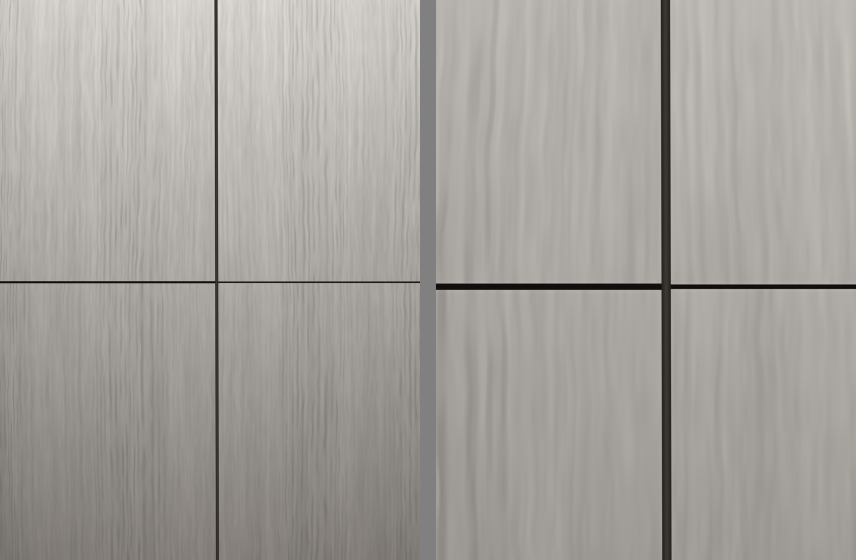
Left, the full canvas; right, a detail of the centre.
Write a Shadertoy shader that draws this texture.

```glsl
// Four pale wood-grain panels, two across and two down, split by dark joints.
// Stretched value noise makes the fibres, wavering stripes make the growth
// lines, and a vertical falloff of light darkens the lower panels.

// Lengths are in canvas widths; the origin is at the lower left.
const float JOINT_X = 0.516;         // vertical joint at mid height
const float JOINT_TILT = -0.0026;    // sideways drift per unit of height
const float JOINT_HALF_X = 0.0037;
const float JOINT_Y = 0.496;         // horizontal joint, share of the height
const float JOINT_HALF_LEFT = 0.0025;
const float JOINT_HALF_RIGHT = 0.0018;
const float LIP_WIDTH = 0.0035;      // pale edge beside each joint
const float LIP_STRENGTH = 0.025;

const vec3 LIGHT_TOP = vec3(0.805, 0.794, 0.775);
const vec3 LIGHT_BOTTOM = vec3(0.500, 0.482, 0.462);
const vec3 JOINT_COLOR = vec3(0.205, 0.193, 0.172);
const vec3 GAP_COLOR = vec3(0.065, 0.055, 0.052);

const float RING_COUNT = 88.0;       // growth lines per canvas width
const float RING_DEPTH = 0.085;
const float FIBRE_DEPTH = 0.070;
const float BAND_DEPTH = 0.045;
const float BAND_CENTRE = 0.31;      // first coarse-grained band
const float BAND_SPACING = 0.44;

float hash(vec2 p) {
    return fract(sin(dot(p, vec2(127.1, 311.7))) * 43758.5453);
}

float noise(vec2 p) {
    vec2 cell = floor(p), f = fract(p);
    f = f * f * (3.0 - 2.0 * f);
    return mix(mix(hash(cell), hash(cell + vec2(1, 0)), f.x),
               mix(hash(cell + vec2(0, 1)), hash(cell + vec2(1, 1)), f.x), f.y);
}

// Coarse grain sits in a band on each panel and along the outer edges.
float coarseness(float x) {
    float d = (fract((x - BAND_CENTRE) / BAND_SPACING + 0.5) - 0.5) * BAND_SPACING;
    float band = 1.0 - smoothstep(0.045, 0.10, abs(d));
    return max(band, smoothstep(0.42, 0.47, abs(x - 0.5)));
}

// Relative brightness of the wood around 1.0.
float woodTone(vec2 p, vec2 panel) {
    float coarse = coarseness(p.x);
    vec2 seed = vec2(panel.x * 37.0, panel.y * 11.0);

    // Slow sway plus a small wobble bends the grain.
    float sway = (noise(vec2(p.x * 5.0, p.y * 1.8) + seed) - 0.5) * 0.022;
    float wobble = (noise(vec2(p.x * 45.0, p.y * 26.0) + seed) - 0.5) * 0.0035;
    float x = p.x + sway + wobble;

    // Thin dark growth lines, unevenly spaced and broken along their length.
    float phase = x * RING_COUNT + 2.2 * noise(vec2(x * 24.0, 3.0));
    float ring = 1.0 - smoothstep(0.08, 0.32, abs(fract(phase) - 0.5));
    float broken = noise(vec2(floor(phase) * 7.3, p.y * 17.0) + seed);
    ring *= mix(0.25, 1.0, coarse) * smoothstep(0.10, 0.75, broken);

    // Fine fibres at two scales, with short pores between them.
    float fibre = noise(vec2(x * 185.0, p.y * 5.0) + seed) - 0.5;
    fibre += 0.65 * (noise(vec2(x * 300.0, p.y * 32.0) + seed) - 0.5);

    // Wide, soft tonal strips run through both rows.
    float strip = noise(vec2(p.x * 17.0 + panel.x * 9.0, p.y * 0.35)) - 0.5;
    strip += 0.5 * (noise(vec2(x * 48.0, p.y * 0.8)) - 0.5);

    return 1.02 - RING_DEPTH * ring + FIBRE_DEPTH * fibre + BAND_DEPTH * strip;
}

// Soft coverage of a line: one inside, zero outside.
float lineMask(float dist, float halfWidth, float blur) {
    return 1.0 - smoothstep(halfWidth - blur, halfWidth + blur, dist);
}

void mainImage(out vec4 fragColor, in vec2 fragCoord) {
    vec2 p = fragCoord / iResolution.x;
    float height = iResolution.y / iResolution.x;
    float blur = 0.75 / iResolution.x;
    float v = p.y / height;

    // Signed offsets from the two joints; their signs number the panels.
    vec2 offset = vec2(p.x - JOINT_X - JOINT_TILT * (p.y - 0.5 * height),
                       p.y - JOINT_Y * height);
    vec2 panel = step(0.0, offset);
    float gapHalf = mix(JOINT_HALF_LEFT, JOINT_HALF_RIGHT, panel.x);
    vec2 toEdge = abs(offset) - vec2(JOINT_HALF_X, gapHalf);

    // Light falls off downward and a little toward the lower corners.
    vec3 color = mix(LIGHT_BOTTOM, LIGHT_TOP, v);
    float side = 2.0 * p.x - 1.0;
    color *= 1.015 - 0.045 * side * side * (1.0 - 0.5 * v);
    color *= woodTone(p, panel);

    // Pale lip on the panel edges.
    float lip = 1.0 - smoothstep(0.0, LIP_WIDTH, min(toEdge.x, toEdge.y));
    color += LIP_STRENGTH * lip;

    // Dark gap between rows, then the lighter channel crossing it.
    color = mix(color, GAP_COLOR, lineMask(abs(offset.y), gapHalf, blur));
    float core = smoothstep(0.0, JOINT_HALF_X, abs(offset.x));
    vec3 channel = JOINT_COLOR * mix(1.12, 0.72, core);
    color = mix(color, channel, lineMask(abs(offset.x), JOINT_HALF_X, blur));

    fragColor = vec4(clamp(color, 0.0, 1.0), 1.0);
}
```
